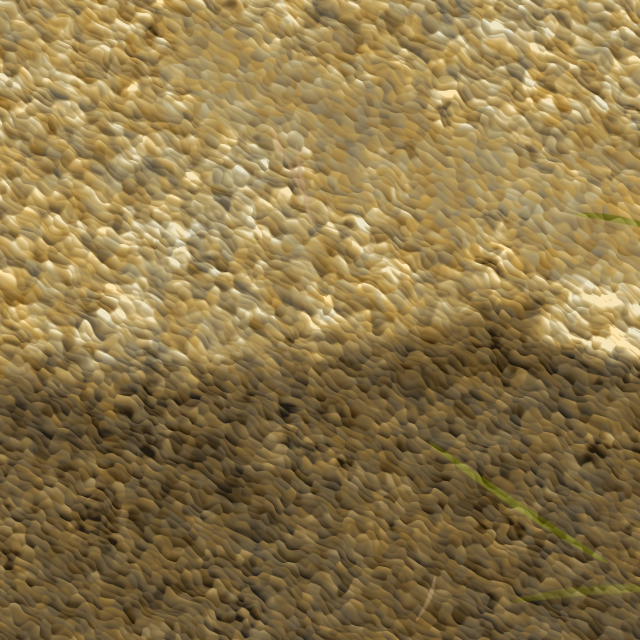
Write a Shadertoy shader that draws this texture.

```glsl
#define GRAIN_FREQ vec2(58.0, 104.0)
#define GRAIN_ANGLE -0.62
#define SUN_LEVEL 4.75
#define SHADE_LEVEL 2.3
#define SUN_CONTRAST 3.7
#define SHADE_CONTRAST 2.5
#define PATH_CONTRAST 1.7
#define GRASS_GREEN vec3(0.47, 0.47, 0.13)
#define TWIG_TAN vec3(0.73, 0.60, 0.43)

const vec3 SOIL[8] = vec3[8](
    vec3(0.13, 0.10, 0.06), vec3(0.28, 0.22, 0.12),
    vec3(0.40, 0.33, 0.21), vec3(0.49, 0.40, 0.23),
    vec3(0.61, 0.51, 0.32), vec3(0.70, 0.60, 0.36),
    vec3(0.80, 0.71, 0.50), vec3(0.96, 0.90, 0.73));

vec3 hash3(vec2 p) {
    vec3 q = fract(vec3(p.xyx) * vec3(0.1031, 0.1030, 0.0973));
    q += dot(q, q.yxz + 33.33);
    return fract((q.xxy + q.yzz) * q.zyx);
}

float noise(vec2 p) {
    vec2 i = floor(p), f = fract(p);
    f = f * f * (3.0 - 2.0 * f);
    return mix(mix(hash3(i).x, hash3(i + vec2(1, 0)).x, f.x),
               mix(hash3(i + vec2(0, 1)).x, hash3(i + vec2(1, 1)).x, f.x), f.y);
}

float fbm(vec2 p) {
    float sum = 0.0, amp = 0.5;
    for (int i = 0; i < 4; i++) {
        sum += amp * noise(p);
        p = mat2(1.6, 1.2, -1.2, 1.6) * p + 7.3;
        amp *= 0.5;
    }
    return sum / 0.9375;
}

// Soft cellular grains: x = tone with relief, y = hue, both around zero
vec2 grains(vec2 p) {
    vec2 cell = floor(p), sum = vec2(0.0);
    float total = 0.0;
    for (int y = -1; y <= 1; y++)
    for (int x = -1; x <= 1; x++) {
        vec2 id = cell + vec2(x, y);
        vec3 h = hash3(id + 200.0);
        vec2 d = p - id - 0.1 - 0.8 * h.xy;
        float weight = exp(-11.0 * dot(d, d));
        float relief = dot(d, vec2(-0.2, 0.75));
        sum += weight * vec2(h.z - 0.5 + relief, fract(h.z * 17.0 + h.x) - 0.5);
        total += weight;
    }
    return sum / max(total, 1e-5);
}

float segmentDist(vec2 p, vec2 a, vec2 b) {
    vec2 ab = b - a;
    return length(p - a - ab * clamp(dot(p - a, ab) / dot(ab, ab), 0.0, 1.0));
}

// Curved stalk, thin at both ends
float stalk(vec2 p, vec2 a, vec2 b, float width, float bend) {
    vec2 ab = b - a;
    float len = length(ab);
    vec2 dir = ab / len;
    float t = dot(p - a, dir) / len;
    float side = dot(p - a, vec2(-dir.y, dir.x)) - bend * t * (1.0 - t);
    float halfWidth = width * sqrt(max(4.0 * t * (1.0 - t), 0.0));
    float inside = step(0.0, t) * step(t, 1.0);
    return inside * (1.0 - smoothstep(halfWidth - 0.0012, halfWidth + 0.0018, abs(side)));
}

vec3 soilRamp(float level) {
    level = clamp(level, 0.0, 6.999);
    int i = int(level);
    return mix(SOIL[i], SOIL[i + 1], fract(level));
}

void mainImage(out vec4 fragColor, in vec2 fragCoord) {
    vec2 uv = fragCoord / iResolution.xy;
    float broad = fbm(uv * 5.0 + 3.0) - 0.5;
    float patchy = fbm(uv * vec2(13.0, 17.0) + 40.0) - 0.5;

    // Sunlight, shadow edge and the smooth trodden strip
    float edge = 0.42 + 0.10 * smoothstep(0.45, 0.8, uv.x) + 0.15 * broad + 0.12 * patchy;
    float sun = smoothstep(-0.06, 0.07, uv.y - edge);
    float spot = length((uv - vec2(1.0, 0.51)) / vec2(0.16, 0.085)) + 0.5 * patchy;
    spot = 1.0 - smoothstep(0.8, 1.1, spot);
    sun = max(sun, spot);
    float strip = segmentDist(uv, vec2(0.36, 0.87), vec2(1.0, 0.63)) + 0.12 * patchy;
    strip = 1.0 - smoothstep(0.04, 0.13, strip);

    // Slanted grains in two sizes
    float c = cos(GRAIN_ANGLE), s = sin(GRAIN_ANGLE);
    vec2 warp = vec2(noise(uv * 38.0), noise(uv * 38.0 + 90.0)) - 0.5;
    vec2 p = mat2(c, -s, s, c) * (uv + 0.012 * warp);
    vec2 fine = grains(p * GRAIN_FREQ);
    vec2 coarse = grains(p * GRAIN_FREQ * vec2(0.66, 0.6) + 31.0);
    float gravel = (0.25 + 0.35 * sun) * (1.0 - 0.7 * strip);
    vec2 grain = mix(fine, coarse, gravel) * (1.0 + 0.35 * gravel);

    // Tone
    float contrast = mix(SHADE_CONTRAST, SUN_CONTRAST, sun);
    contrast = mix(contrast, PATH_CONTRAST, strip * sun) * (1.0 + 0.8 * patchy);
    float level = mix(SHADE_LEVEL, SUN_LEVEL, sun) + 1.1 * spot;
    float band = (uv.y - edge + 0.06) / 0.06;
    level -= 0.55 * exp(-band * band) * (1.0 - sun);
    level += contrast * grain.x + 1.6 * patchy + 1.2 * broad - 0.2 * strip * sun;
    level -= 1.8 * smoothstep(0.2, 0.32, patchy);
    vec3 color = soilRamp(level);

    // Warm and grey tints
    float warmth = 1.1 * grain.y + 0.9 * (fbm(uv * 9.0 + 70.0) - 0.5);
    color += warmth * vec3(0.07, 0.0, -0.11) * (0.5 + 0.5 * sun);

    // Twigs and grass blades
    float twigs = max(stalk(uv, vec2(0.425, 0.795), vec2(0.475, 0.69), 0.0028, 0.01),
                      stalk(uv, vec2(0.463, 0.775), vec2(0.487, 0.65), 0.0035, -0.01));
    twigs = max(twigs, 0.6 * stalk(uv, vec2(0.68, 0.10), vec2(0.65, 0.03), 0.003, 0.02));
    float blades = max(stalk(uv, vec2(0.67, 0.31), vec2(0.95, 0.12), 0.006, -0.02),
                       stalk(uv, vec2(0.90, 0.665), vec2(1.03, 0.64), 0.005, 0.02));
    blades = max(blades, 0.6 * stalk(uv, vec2(0.80, 0.06), vec2(1.05, 0.08), 0.007, 0.03));
    color = mix(color, TWIG_TAN + 0.15 * grain.x, 0.8 * twigs);
    color = mix(color, GRASS_GREEN + 0.2 * grain.x, 0.75 * blades);

    fragColor = vec4(clamp(color, 0.0, 1.0), 1.0);
}
```
